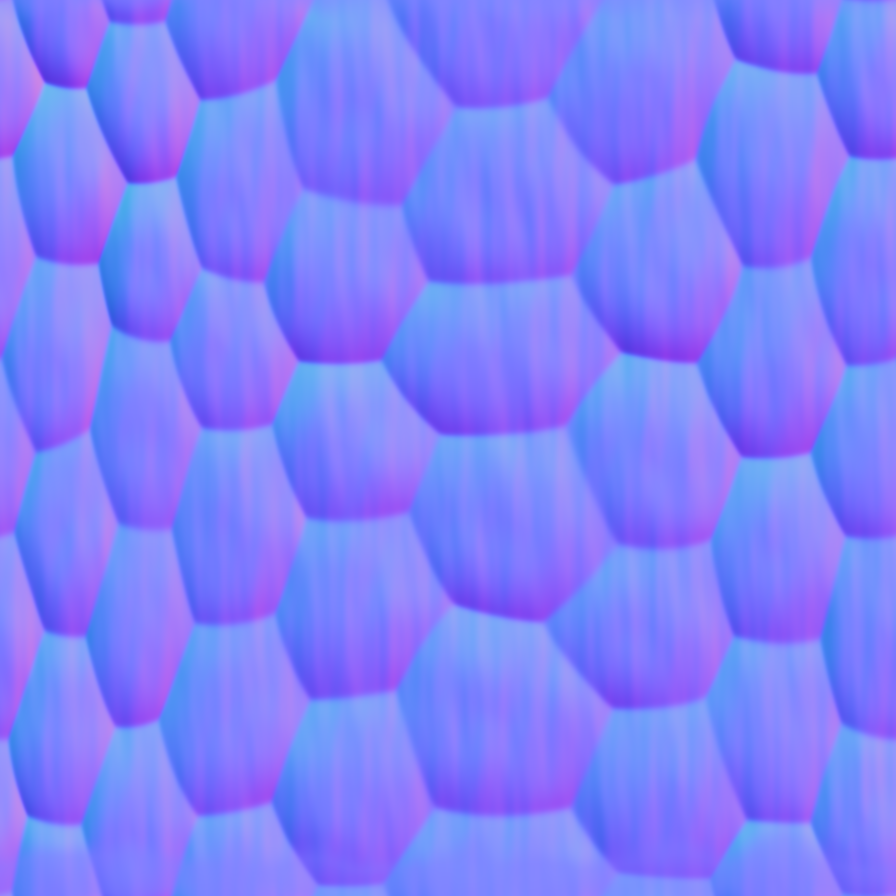
This texture map is drawn by a WebGL 2 fragment shader. Its source:

```glsl
#version 300 es
precision highp float;

// Tangent-space normal map of overlapping reptile scales that tiles both ways.
// Staggered columns of lopsided domes are merged by a smooth maximum, streaked
// with stretched gradient noise, and the slopes are encoded as colour.

uniform vec2 u_resolution;
out vec4 outColor;

const float TAU = 6.2831853;
const vec2 CELLS = vec2(8.0, 5.0);              // columns (even, for stagger), rows
const vec2 OVERLAP_DIR = vec2(-0.6, -0.8);      // side on which scales are steep
const vec2 RELIEF = vec2(0.0105, 0.0155);       // dome height seen along x and y
const float CREASE_SHARPNESS = 9.0;

vec2 hash22(vec2 p) {
    vec3 a = fract(p.xyx * vec3(0.1031, 0.1030, 0.0973));
    a += dot(a, a.yzx + 33.33);
    return fract((a.xx + a.yz) * a.zy);
}

// Gradient at a lattice corner, wrapped to the period
float cornerSlope(vec2 corner, vec2 offset, vec2 period) {
    float angle = TAU * hash22(mod(corner, period) + period).x;
    return dot(vec2(cos(angle), sin(angle)), offset);
}

float gradientNoise(vec2 p, vec2 period) {
    vec2 i = floor(p);
    vec2 f = fract(p);
    vec2 w = f * f * f * (f * (f * 6.0 - 15.0) + 10.0);
    vec2 e = vec2(1.0, 0.0);
    float low = mix(cornerSlope(i, f, period),
                    cornerSlope(i + e.xy, f - e.xy, period), w.x);
    float high = mix(cornerSlope(i + e.yx, f - e.yx, period),
                     cornerSlope(i + e.xx, f - e.xx, period), w.x);
    return mix(low, high, w.y);
}

float tiledNoise(vec2 uv, vec2 period) {
    return gradientNoise(uv * period, period);
}

// Canvas to cell space: narrow columns at the left, wide ones past the middle
vec2 toCells(vec2 uv) {
    float x = uv.x + 0.057 * sin(TAU * (uv.x - 0.08));
    vec2 bend = vec2(tiledNoise(uv, vec2(4.0)), tiledNoise(uv + 0.37, vec2(3.0)));
    return vec2(x, uv.y) * CELLS + bend * vec2(0.16, 0.22);
}

// Dome that falls off late and steeply on the overlapping side
float dome(vec2 d) {
    float q = dot(d, d) + 1e-4;
    float power = 1.35 + 0.42 * dot(d * inversesqrt(q), OVERLAP_DIR);
    return -pow(q, power);
}

// Smooth maximum over the nearby scales
float scaleHeight(vec2 cell) {
    float sum = 1e-20;
    for (int i = -1; i <= 1; i++) {
        float column = floor(cell.x) + float(i);
        float stagger = 0.5 * mod(column, 2.0);
        float nearestRow = floor(cell.y - stagger + 0.5);
        for (int j = -1; j <= 1; j++) {
            float row = nearestRow + float(j);
            vec2 random = hash22(mod(vec2(column, row), CELLS) + 17.0);
            vec2 center = vec2(column + 0.5, row + stagger) + (random - 0.5) * 0.2;
            vec2 d = (cell - center) * vec2(1.73, 2.0);
            float size = mix(0.95, 1.08, fract(random.x * 7.0 + random.y * 5.0));
            sum += exp(CREASE_SHARPNESS * dome(d / size));
        }
    }
    return log(sum) / CREASE_SHARPNESS;
}

// Lengthwise grooves and soft dents on the skin
float skinHeight(vec2 uv) {
    float streaks = tiledNoise(uv, vec2(38.0, 7.0));
    float fineStreaks = tiledNoise(uv, vec2(72.0, 14.0));
    float dents = tiledNoise(uv, vec2(13.0, 11.0));
    return 0.24 * streaks + 0.06 * fineStreaks + 0.22 * dents;
}

float surfaceHeight(vec2 uv) {
    return scaleHeight(toCells(uv)) + skinHeight(uv);
}

vec2 surfaceSlope(vec2 uv, float reach) {
    vec2 e = vec2(reach, 0.0);
    return vec2(surfaceHeight(uv + e.xy) - surfaceHeight(uv - e.xy),
                surfaceHeight(uv + e.yx) - surfaceHeight(uv - e.yx)) / (2.0 * reach);
}

// Ragged strip near the lower edge where the relief is worn down
float wornRelief(vec2 uv) {
    float toStrip = abs(fract(uv.y - 0.025 + 0.5) - 0.5);
    float ragged = toStrip + 0.035 * tiledNoise(uv, vec2(12.0));
    return mix(0.5, 1.0, smoothstep(0.015, 0.045, ragged));
}

void main() {
    vec2 uv = gl_FragCoord.xy / u_resolution;
    vec2 slope = surfaceSlope(uv, 0.0025) * RELIEF * wornRelief(uv);
    vec3 normal = normalize(vec3(-slope, 1.0));
    outColor = vec4(normal * 0.5 + 0.5, 1.0);
}
```
